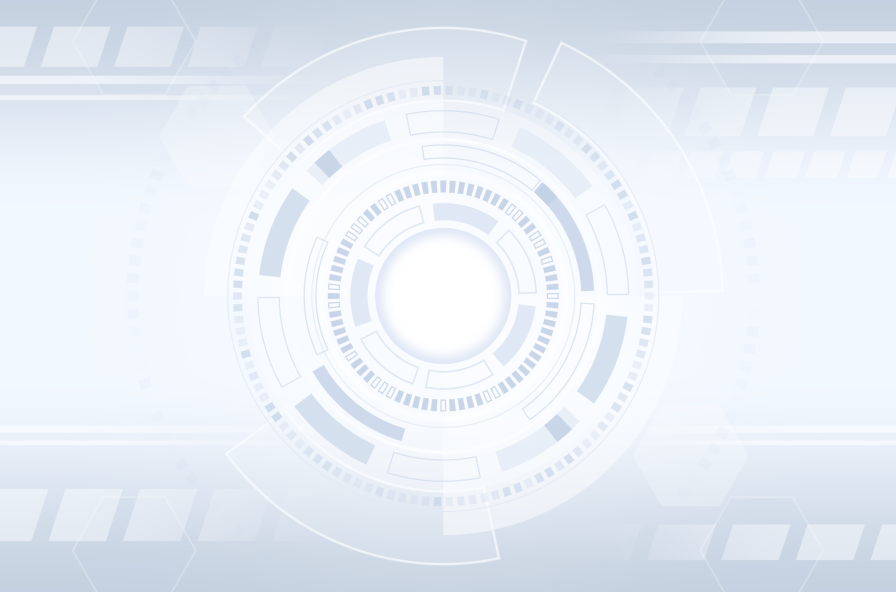
Give the GLSL for this background, as a WebGL 1 fragment shader.

```glsl
precision highp float;
// Pale technical backdrop: a soft vertical gradient with slanted blocks, stripes
// and hexagons, below a dial of concentric segmented rings around a white disc.
// Every part is a distance function, blended in order; canvas height is one unit.
uniform vec2 u_resolution;

const vec3 WHITE = vec3(0.985, 0.992, 1.0);
const vec3 PALE = vec3(0.875, 0.910, 0.955);
const vec3 STEEL = vec3(0.765, 0.820, 0.900);

float fill(float d) {
  float soft = 0.75 / u_resolution.y;
  return smoothstep(soft, -soft, d);
}

float outline(float d, float width) { return fill(abs(d) - width); }

float hash(float n) { return fract(sin(n * 12.99) * 4375.85); }

// Angles are in degrees, anticlockwise from the right.
float angleOf(vec2 p) { return degrees(atan(p.y, p.x)); }

float segmentIndex(vec2 p, float count, float middle) {
  return mod(floor((angleOf(p) - middle) * count / 360.0 + 0.5), count);
}

// Distance to evenly repeated ring segments.
float segments(vec2 p, float count, float middle, float halfSpan, float inner, float outer) {
  float period = 360.0 / count;
  float a = abs(mod(angleOf(p) - middle + period * 0.5, period) - period * 0.5);
  float r = length(p);
  return max(abs(r - 0.5 * (inner + outer)) - 0.5 * (outer - inner), radians(a - halfSpan) * r);
}

float arc(vec2 p, float middle, float halfSpan, float inner, float outer) {
  return segments(p, 1.0, middle, halfSpan, inner, outer);
}

float hexagon(vec2 p, float apothem) {
  p = abs(p);
  return max(p.y, p.x * 0.866 + p.y * 0.5) - apothem;
}

// Row of slanted blocks through a given centre.
float blocks(vec2 p, vec2 center, float period, float halfHeight) {
  p -= center;
  float x = mod(p.x - 0.33 * p.y + period * 0.5, period) - period * 0.5;
  return fill(max(abs(x) - period * 0.385, abs(p.y) - halfHeight));
}

float stripe(float y, float center, float halfHeight) { return fill(abs(y - center) - halfHeight); }

vec3 backdrop(vec2 p) {
  vec3 c = mix(vec3(0.95, 0.972, 1.0), vec3(0.77, 0.815, 0.875), smoothstep(0.13, 0.53, abs(p.y)));

  // Hexagons: one in each corner and two brighter ones beside the dial
  float corner = hexagon(abs(p) - vec2(0.53, 0.43), 0.09);
  c = mix(c, STEEL, 0.15 * fill(corner));
  c = mix(c, WHITE, 0.25 * outline(corner, 0.0015));
  float side = min(hexagon(p - vec2(-0.39, 0.27), 0.085), hexagon(p - vec2(0.41, -0.27), 0.085));
  c = mix(c, WHITE, 0.28 * fill(side));

  // Blocks and stripes fade toward the dial
  float left = smoothstep(-0.15, -0.65, p.x);
  float right = smoothstep(0.2, 0.6, p.x);
  float rows = left * (blocks(p, vec2(-0.753, 0.421), 0.124, 0.034)
                     + blocks(p, vec2(-0.612, -0.370), 0.126, 0.044));
  rows += right * (blocks(p, vec2(0.583, 0.311), 0.123, 0.041)
                 + blocks(p, vec2(0.638, 0.222), 0.069, 0.022)
                 + blocks(p, vec2(0.520, -0.416), 0.126, 0.030));
  c = mix(c, WHITE, 0.48 * rows);
  float lines = left * (stripe(p.y, 0.365, 0.007) + stripe(p.y, 0.335, 0.004));
  lines += right * (stripe(p.y, 0.437, 0.010) + stripe(p.y, 0.400, 0.007));
  lines += max(left, right) * (stripe(p.y, -0.225, 0.006) + stripe(p.y, -0.248, 0.004));
  return mix(c, WHITE, 0.65 * lines);
}

vec3 dial(vec3 c, vec2 p) {
  float r = length(p);

  // Glow, and two bright opposite quadrants
  c = mix(c, WHITE, 0.75 * exp(-9.0 * r * r));
  float quadrant = segments(p, 2.0, 135.0, 45.0, -0.4, 0.404);
  c = mix(c, WHITE, 0.55 * fill(quadrant));
  c = mix(c, WHITE, 0.35 * fill(r - 0.33));

  // Large outlined sectors
  float sector = min(arc(p, 105.0, 33.0, 0.33, 0.453), arc(p, 249.0, 33.0, 0.33, 0.453));
  sector = min(sector, arc(p, 33.0, 32.0, 0.36, 0.472));
  c = mix(c, WHITE, 0.12 * fill(sector) + 0.65 * outline(sector, 0.002));

  // Outer ticks, with a fainter far ring
  float tone = hash(segmentIndex(p, 110.0, 0.0));
  c = mix(c, STEEL, (0.25 + 0.5 * tone * tone) * fill(segments(p, 110.0, 0.0, 1.0, 0.340, 0.355)));
  c = mix(c, STEEL, 0.13 * tone * fill(segments(p, 110.0, 0.0, 0.9, 0.515, 0.535)));

  // Ring of ten segments: outlined, light or dark
  float k = segmentIndex(p, 10.0, 15.0);
  float d = segments(p, 10.0, 15.0, 14.5, 0.277, 0.313);
  float hollow = step(mod(k * 3.0, 5.0), 1.5);
  float dark = max(step(3.5, mod(k, 5.0)), step(abs(k - 6.0), 0.5));
  c = mix(c, mix(PALE, STEEL, 0.35 * dark), (1.0 - hollow) * (0.65 + 0.35 * dark) * fill(d));
  c = mix(c, STEEL, 0.55 * hollow * outline(d, 0.001));
  c = mix(c, STEEL, 0.85 * fill(segments(p, 2.0, 131.0, 3.0, 0.277, 0.313)));

  // Middle ring with thin guide circles
  c = mix(c, WHITE, 0.8 * (outline(r - 0.264, 0.003) + outline(r - 0.207, 0.005)));
  c = mix(c, PALE, 0.7 * (outline(r - 0.222, 0.001) + outline(r - 0.364, 0.001)));
  d = min(arc(p, 25.0, 23.0, 0.233, 0.255), arc(p, 232.0, 22.0, 0.233, 0.255));
  c = mix(c, mix(PALE, STEEL, 0.6), fill(d));
  c = mix(c, STEEL, 0.9 * fill(arc(p, 45.0, 4.0, 0.233, 0.255)));
  d = min(arc(p, 74.0, 24.0, 0.233, 0.255), arc(p, -29.0, 26.0, 0.233, 0.255));
  d = min(d, arc(p, 180.0, 25.0, 0.215, 0.235));
  c = mix(c, STEEL, 0.6 * outline(d, 0.001));

  // Fine ticks, a few of them hollow
  hollow = step(0.78, hash(segmentIndex(p, 76.0, 0.0) + 3.0));
  d = segments(p, 76.0, 0.0, 1.5, 0.175, 0.195);
  c = mix(c, STEEL, 0.9 * mix(fill(d), outline(d + 0.001, 0.001), hollow));

  // Inner ring of seven segments
  hollow = step(2.5, mod(segmentIndex(p, 7.0, 75.0) * 3.0 + 1.0, 7.0));
  d = segments(p, 7.0, 75.0, 21.5, 0.128, 0.157);
  c = mix(c, PALE, mix(fill(d), outline(d, 0.0014), hollow));

  // White core with a shaded rim
  vec3 core = mix(vec3(1.0), vec3(0.88, 0.91, 0.965), pow(smoothstep(0.075, 0.116, r), 2.0));
  return mix(c, core, fill(r - 0.115));
}

void main() {
  vec2 p = (gl_FragCoord.xy - 0.5 * u_resolution) / u_resolution.y;
  gl_FragColor = vec4(dial(backdrop(p), p + vec2(0.008, 0.0)), 1.0);
}
```
